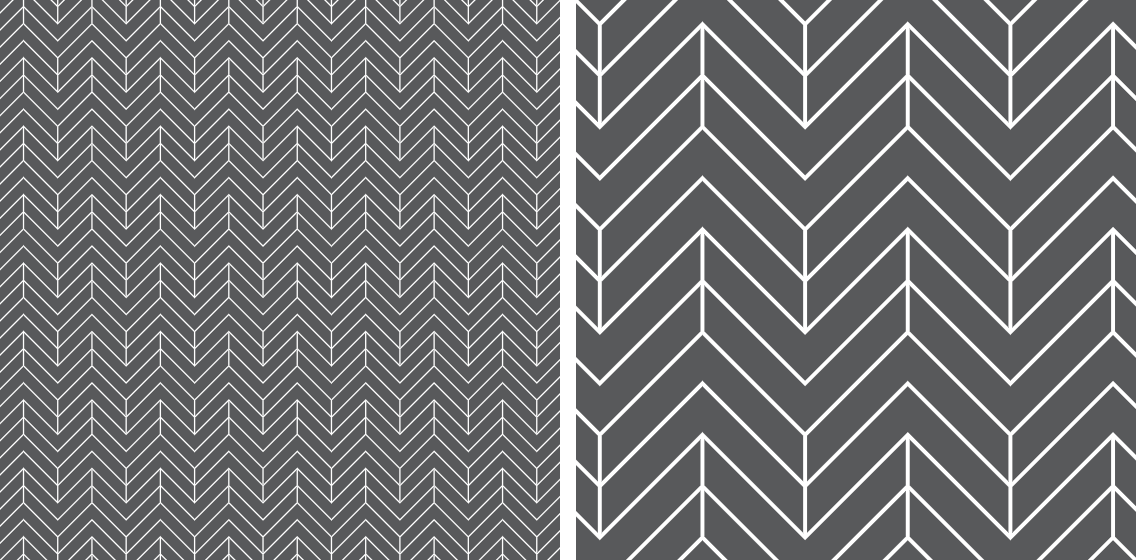
Left, the full canvas; right, a detail of the centre.
Give the GLSL for this pattern, as a WebGL 1 fragment shader.

```glsl
precision highp float;

uniform vec2 u_resolution;

// Distance from x to the nearest whole number
float toNearest(float x) {
    return abs(fract(x + 0.5) - 0.5);
}

// Antialiased coverage of a line, given the distance to its centre
float stroke(float dist, float width, float pixel) {
    return clamp((0.5 * width - dist) / pixel + 0.5, 0.0, 1.0);
}

void main() {
    float repeats = 8.183;
    float side = min(u_resolution.x, u_resolution.y);
    float pixel = repeats / side;

    // One unit is one chevron period; the origin is the middle of a seam
    vec2 p = (gl_FragCoord.xy / side - vec2(0.4086, 0.6217)) * repeats;

    // Mirrored column: 0 at each peak, 0.5 at each valley
    float fold = toNearest(p.x);

    // Four zigzags per period, sloping at 45 degrees
    float zigzag = toNearest((p.y + fold) * 4.0) * 0.25 * 0.7071;

    // Vertical seams on peaks and valleys, half a period long
    float across = min(fold, 0.5 - fold);
    float beyond = max(toNearest(p.y) - 0.25, 0.0);
    float seam = length(vec2(across, beyond));

    float line = stroke(min(zigzag, seam), 0.0192, pixel);
    vec3 slate = vec3(0.345, 0.349, 0.355);
    gl_FragColor = vec4(mix(slate, vec3(1.0), line), 1.0);
}
```
